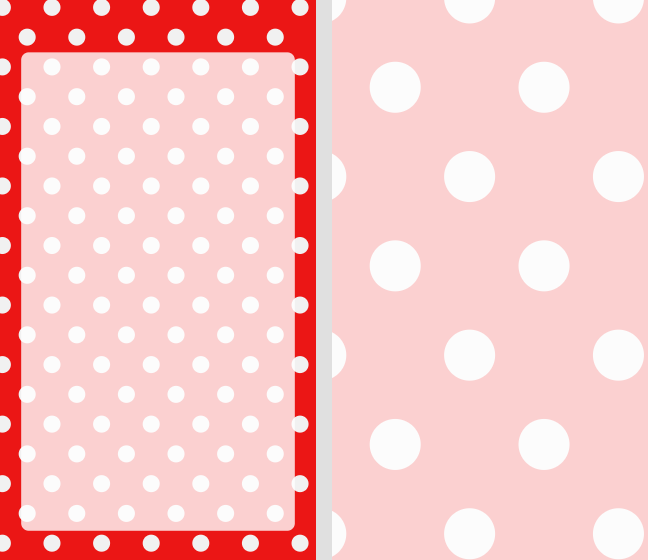
Left: the whole. Right: its middle third, enlarged.
This pattern is drawn by a WebGL 2 fragment shader. Its source:

```glsl
#version 300 es
precision highp float;

uniform vec2 u_resolution;
out vec4 fragColor;

// Distance to the nearest dot centre on a rectangular lattice
float latticeDistance(vec2 p, vec2 period) {
    return length((fract(p / period + 0.5) - 0.5) * period);
}

float roundedBox(vec2 p, vec2 halfSize, float radius) {
    vec2 q = abs(p) - halfSize + radius;
    return length(max(q, 0.0)) + min(max(q.x, q.y), 0.0) - radius;
}

// Antialiased coverage of a signed distance
float fill(float d, float pixel) {
    return clamp(0.5 - d / pixel, 0.0, 1.0);
}

void main() {
    // Canvas width is one unit
    vec2 p = gl_FragCoord.xy / u_resolution.x;
    float pixel = 1.0 / u_resolution.x;

    // Staggered polka dots: two lattices, half a period apart
    vec2 period = vec2(0.157, 0.1884);
    vec2 q = p - vec2(0.0075, 0.0532);
    float dots = min(latticeDistance(q, period),
                     latticeDistance(q - 0.5 * period, period)) - 0.0269;

    vec3 red = vec3(0.922, 0.086, 0.082);
    vec3 dotWhite = vec3(0.945);
    vec3 color = mix(red, dotWhite, fill(dots, pixel));

    // Translucent white panel with rounded corners
    float panel = roundedBox(p - vec2(0.5, 0.8495), vec2(0.433, 0.757), 0.024);
    color = mix(color, vec3(1.0), 0.8 * fill(panel, pixel));

    fragColor = vec4(color, 1.0);
}
```
